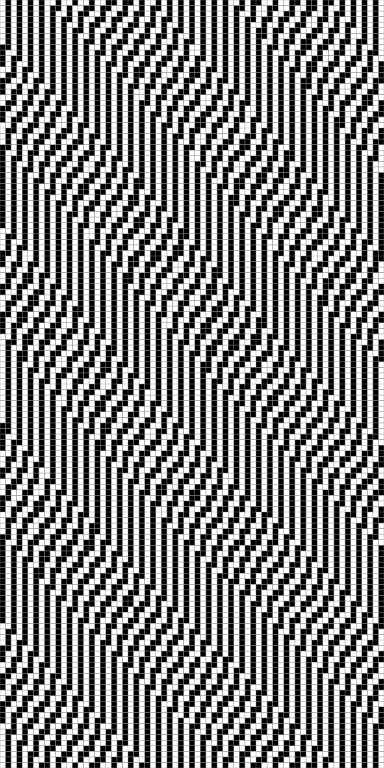
A WebGL 1 fragment shader for this pattern:

```glsl
precision highp float;
// Black and white grid of cells: upright stripes that break into rising stair-steps along sloping bands.

uniform vec2 u_resolution;

const float COLUMNS = 69.0;          // cells across the canvas
const float LINE_WIDTH = 0.10;       // grid line, in cells
const vec3 INK = vec3(0.0);
const vec3 PAPER = vec3(0.995);
const vec3 GRID = vec3(0.55);

const float BAND_PERIOD = 34.2;      // rows from one upright band to the next
const float BAND_START = 34.0;       // row of a band centre at the left edge
const float BAND_SLOPE = 1.05;       // rows a band falls per column
const float FLIPS_PER_BAND = 7.0;    // stripe swaps between upright bands
const float WOBBLE = 1.2;            // slow drift of the bands, in rows
const float WOBBLE_RATE = 0.04;

const int SAMPLES = 6;               // antialiasing samples per axis
const float FILTER_WIDTH = 0.85;     // antialiasing width, in pixels
const float TAU = 6.2831853;

// Number of stripe swaps; it stays level within each upright band.
float flipCount(vec2 cell) {
  float depth = cell.y - BAND_SLOPE * cell.x;
  depth += WOBBLE * sin(WOBBLE_RATE * (cell.x + cell.y));
  float t = (depth - BAND_START) / BAND_PERIOD;
  return floor(FLIPS_PER_BAND * (t - sin(TAU * t) / TAU) + 0.5);
}

// Columns alternate, and every swap exchanges ink and paper.
vec3 cellColor(vec2 cell) {
  float parity = mod(cell.x + flipCount(cell), 2.0);
  return mix(INK, PAPER, step(0.5, parity));
}

// Cell fill with a thin grid line centred on its borders.
vec3 gridColor(vec2 p) {
  vec2 toBorder = 0.5 - abs(fract(p) - 0.5);
  float onLine = step(min(toBorder.x, toBorder.y), 0.5 * LINE_WIDTH);
  return mix(cellColor(floor(p)), GRID, onLine);
}

void main() {
  float cellsPerPixel = COLUMNS / u_resolution.x;
  vec3 color = vec3(0.0);

  // Average over the area of the pixel, with rows counted from the top.
  for (int sy = 0; sy < SAMPLES; sy++) {
    for (int sx = 0; sx < SAMPLES; sx++) {
      vec2 offset = (vec2(float(sx), float(sy)) + 0.5) / float(SAMPLES) - 0.5;
      vec2 position = gl_FragCoord.xy + offset * FILTER_WIDTH;
      position.y = u_resolution.y - position.y;
      color += gridColor(position * cellsPerPixel);
    }
  }

  gl_FragColor = vec4(color / float(SAMPLES * SAMPLES), 1.0);
}
```
